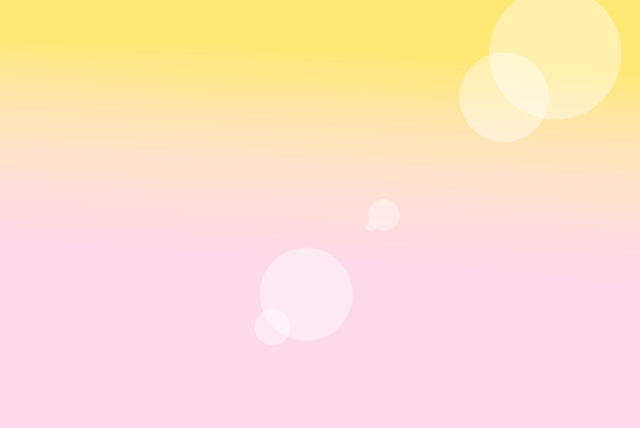
This background is drawn by a Shadertoy shader. Its source:

```glsl
// A soft yellow-to-pink sky with pale translucent bubbles.
// The sky blends colour stops along a tilted axis, bent a little by streaky
// noise; each bubble is an antialiased disc laid over it in white.

#define SKY_TILT 0.055
#define STREAK_AMOUNT 0.026
#define STREAK_SCALE vec2(2.2, 26.0)
#define BUBBLE_OPACITY 0.41
#define BUBBLE_COUNT 6

const vec3 YELLOW = vec3(1.0, 0.91, 0.455);
const vec3 APRICOT = vec3(1.0, 0.898, 0.67);
const vec3 PEACH = vec3(1.0, 0.886, 0.79);
const vec3 BLUSH = vec3(0.995, 0.865, 0.865);
const vec3 PINK = vec3(0.988, 0.855, 0.92);

// Centre x as a share of the width, centre y and radius as shares of the height
const vec3 BUBBLES[BUBBLE_COUNT] = vec3[](
    vec3(0.8678, 0.875, 0.1545),
    vec3(0.7878, 0.7730, 0.1045),
    vec3(0.5996, 0.498, 0.0371),
    vec3(0.5794, 0.4707, 0.0117),
    vec3(0.4785, 0.3125, 0.1084),
    vec3(0.4258, 0.2354, 0.0418)
);

float hash(vec2 cell) {
    return fract(sin(dot(cell, vec2(127.1, 311.7))) * 43758.5);
}

float valueNoise(vec2 p) {
    vec2 cell = floor(p);
    vec2 f = fract(p);
    f = f * f * (3.0 - 2.0 * f);
    float low = mix(hash(cell), hash(cell + vec2(1, 0)), f.x);
    float high = mix(hash(cell + vec2(0, 1)), hash(cell + vec2(1, 1)), f.x);
    return mix(low, high, f.y);
}

float ramp(float start, float end, float x) {
    return clamp((x - start) / (end - start), 0.0, 1.0);
}

// Depth runs from 0 at the top to 1 at the bottom
vec3 skyColor(float depth) {
    vec3 color = mix(YELLOW, APRICOT, ramp(0.12, 0.26, depth));
    color = mix(color, PEACH, ramp(0.26, 0.39, depth));
    color = mix(color, BLUSH, ramp(0.39, 0.51, depth));
    return mix(color, PINK, ramp(0.51, 0.63, depth));
}

void mainImage(out vec4 fragColor, in vec2 fragCoord) {
    float aspect = iResolution.x / iResolution.y;
    float pixel = 1.0 / iResolution.y;
    vec2 p = fragCoord * pixel;

    // Tilted sky with faint streaks
    float depth = 1.0 - p.y - SKY_TILT * (p.x - 0.5 * aspect);
    float streak = valueNoise(vec2(p.x, depth) * STREAK_SCALE) - 0.5;
    vec3 color = skyColor(depth + STREAK_AMOUNT * streak);

    // Overlapping bubbles
    for (int i = 0; i < BUBBLE_COUNT; i++) {
        vec3 bubble = BUBBLES[i];
        float edge = length(p - vec2(bubble.x * aspect, bubble.y)) - bubble.z;
        float cover = 1.0 - smoothstep(-pixel, pixel, edge);
        color = mix(color, vec3(1.0), BUBBLE_OPACITY * cover);
    }

    fragColor = vec4(color, 1.0);
}
```
